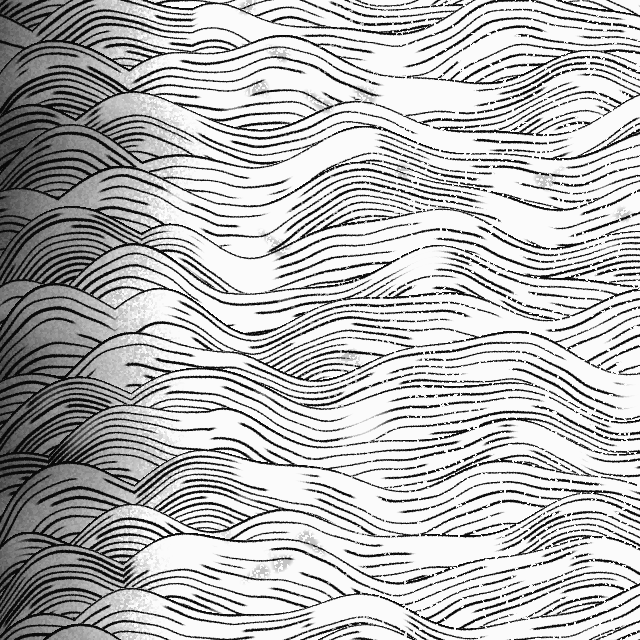
Write a three.js fragment shader that draws this pattern.

```glsl
varying vec2 vUv;

const float ROW_GAP = 0.064;       // distance between overlapping waves
const float LINE_GAP = 0.0132;     // distance between strokes
const float HALF_WIDTH = 0.00175;  // stroke half width
const float SOFTNESS = 0.0011;     // edge blur
const float SWELL = 0.026;         // height of the long waves
const float DOME_HEIGHT = 0.055;   // height of the scalloped waves
const float DOME_WIDTH = 0.25;
const float GRAIN_SCALE = 330.0;
const vec3 PAPER = vec3(0.985);
const vec3 SHADE_DARK = vec3(0.29);
const vec3 SHADE_MID = vec3(0.58);
const vec3 SHADE_LIGHT = vec3(0.79);
const vec3 INK = vec3(0.035);
const float PI = 3.14159;

float hash(vec2 p) {
  p = fract(p * vec2(0.1031, 0.1137));
  p += dot(p, p.yx + 33.33);
  return fract((p.x + p.y) * p.x * 17.3);
}

// Cellular noise: nearest distance and the id of that cell
vec2 cells(vec2 p) {
  vec2 base = floor(p);
  vec2 nearest = vec2(9.0, 0.0);
  for (int j = -1; j <= 1; j++) {
    for (int i = -1; i <= 1; i++) {
      vec2 c = base + vec2(float(i), float(j));
      vec2 seed = c + 0.5 + 0.8 * (vec2(hash(c + 7.1), hash(c + 53.7)) - 0.5);
      float d = distance(p, seed);
      if (d < nearest.x) nearest = vec2(d, hash(c + 91.3));
    }
  }
  return nearest;
}

// Pulls the strokes down steeply towards the left edge
float lifted(vec2 p) {
  float steep = 0.035 + 0.07 * (1.0 - p.y) + 0.012 * sin(p.y * 17.0);
  return p.y + steep * exp(-p.x / 0.09);
}

// Top edge of one wave: scallops on the left, long swells on the right
float crest(float x, float row) {
  float h = hash(vec2(row + 20.0, 3.0));
  float phase = row * 0.5 + h * 2.2;
  float left = 1.0 - smoothstep(0.14, 0.42, x);
  float dome = abs(sin(PI * (x / DOME_WIDTH + 0.5 * row + 0.3 * h)));
  float swell = sin(x * 13.0 + phase) + 0.35 * sin(x * 27.0 - phase * 2.0)
              + 0.5 * sin(x * 6.0 + h * 9.0);
  float jitter = (h - 0.5) * 0.03;
  return row * ROW_GAP + jitter + DOME_HEIGHT * dome * left
       + SWELL * swell * (1.0 - 0.75 * left);
}

// Stroke count below the crest; strokes converge and fan out along x
float strokePhase(vec2 p, float row) {
  float h = hash(vec2(row + 20.0, 11.0));
  float spread = 1.0 + 0.3 * sin(p.x * 8.0 + h * 6.3);
  float depth = crest(p.x, row) - lifted(p);
  float wobble = 0.1 * sin(p.x * 41.0 + p.y * 60.0) + 0.07 * sin(p.x * 83.0 - p.y * 37.0);
  return depth / (LINE_GAP * spread) - 0.12 + wobble * smoothstep(0.0, 0.02, depth);
}

float strokeInk(vec2 p, float row, vec2 grain) {
  const float STEP = 0.0008;
  float phase = strokePhase(p, row);
  vec2 slope = vec2(strokePhase(p + vec2(STEP, 0.0), row) - phase,
                    strokePhase(p + vec2(0.0, STEP), row) - phase) / STEP;
  float line = floor(phase + 0.5);
  float d = abs(phase - line) / max(length(slope), 20.0);
  float h = hash(vec2(line + 5.0, row + 40.0));

  // Strokes break off at random, crests mostly run on
  float run = sin(p.x * 13.0 + h * 40.0) + 0.7 * sin(p.x * 31.0 + h * 90.0);
  float present = smoothstep(-1.05, -0.75, run + (line < 0.5 ? 0.9 : 0.0));

  // Bare backs under some crests
  float bare = sin(p.x * 9.0 + row * 2.4) + 0.5 * sin(p.x * 17.0 + row * 5.1);
  if (line > 0.5 && line < 3.5) present *= 1.0 - smoothstep(0.75, 0.95, bare);

  float width = HALF_WIDTH * mix(1.3, 0.95, smoothstep(0.05, 0.35, p.x));
  width *= 0.9 + 0.3 * sin(p.x * 19.0 + h * 50.0);
  width = width * (0.4 + 0.6 * present) + (grain.x - 0.45) * 0.0014;
  float worn = step(0.91, grain.y) * smoothstep(0.3, 0.7, p.x);
  return present * (1.0 - worn) * (1.0 - smoothstep(width - SOFTNESS, width + SOFTNESS, d));
}

// Stippled shade that fades out to the right
vec3 background(vec2 p, float row, vec2 grain) {
  float x = p.x + 0.022 * sin(p.y * 15.0) + 0.014 * sin(p.y * 37.0 + 1.0)
          + 0.03 * (hash(vec2(row + 9.0, 2.0)) - 0.5);
  vec3 tone = mix(SHADE_DARK, SHADE_MID, smoothstep(-0.03, 0.11, x));
  tone = mix(tone, SHADE_LIGHT, smoothstep(0.09, 0.21, x));
  float edge = x + (grain.y - 0.5) * 0.05;
  tone = mix(tone, PAPER, smoothstep(0.2, 0.275, edge));
  tone += (grain.y - 0.5) * 0.1 * (1.0 - smoothstep(0.2, 0.28, x));

  // Sparse smudges
  vec2 spot = cells(p * vec2(13.0, 17.0) + 0.15 * sin(p.yx * 90.0));
  float smudge = step(0.92, spot.y) * (1.0 - smoothstep(0.12, 0.3, spot.x));
  return tone - 0.22 * smudge * step(0.35, grain.y) * smoothstep(0.3, 0.4, p.x);
}

void main() {
  // The lowest wave that reaches above this point lies in front
  float row = -3.0;
  float height = lifted(vUv);
  for (int i = 0; i < 24; i++) {
    if (crest(vUv.x, row) > height) break;
    row += 1.0;
  }
  vec2 grain = cells(vUv * GRAIN_SCALE);
  vec3 color = background(vUv, row, grain);
  gl_FragColor = vec4(mix(color, INK, strokeInk(vUv, row, grain)), 1.0);
}
```
